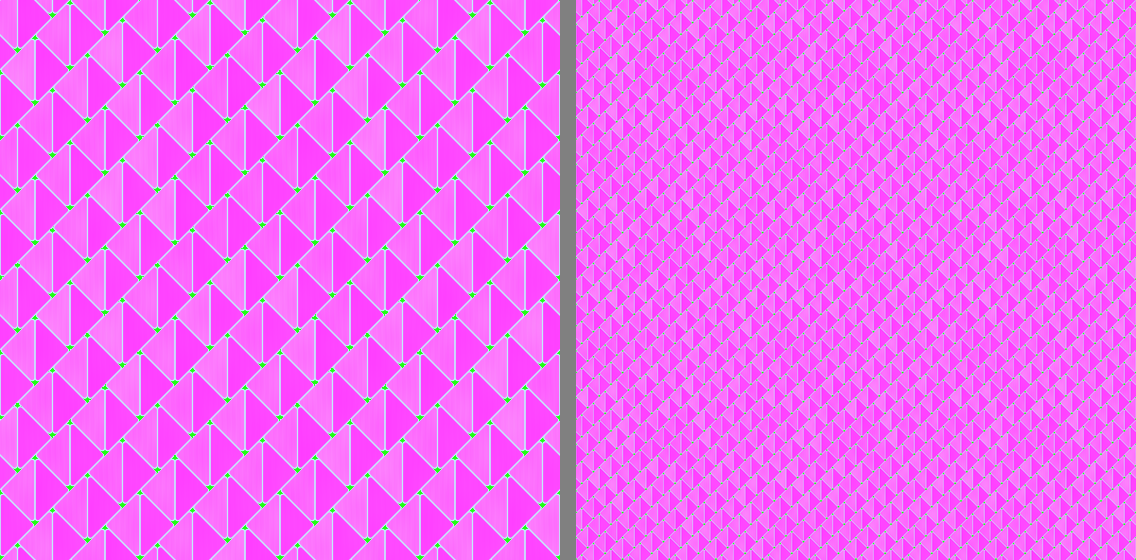
Left: one tile. Right: repeated 3 by 3.
This pattern is drawn by a WebGL 2 fragment shader. Its source:

```glsl
#version 300 es
precision highp float;

uniform vec2 u_resolution;
out vec4 fragColor;

float hash(vec2 id) {
    return fract(sin(dot(id, vec2(12.99, 78.23))) * 4375.85);
}

// Half of a square standing on its corner, cut by its upright diagonal;
// q is mirrored into the upper right quadrant.
float roundedHalfSquare(vec2 q, float radius) {
    float h = 2.0 - radius * (1.0 + sqrt(2.0));
    vec2 t = q - vec2(radius, 0.0);
    float inside = max(-t.x, (t.x + t.y - h) * sqrt(0.5));
    if (inside < 0.0) return inside - radius;
    float upright = length(t - vec2(0.0, clamp(t.y, 0.0, h)));
    float along = clamp((t.x - t.y + h) * 0.5, 0.0, h);
    float slope = length(t - vec2(along, h - along));
    return min(upright, slope) - radius;
}

void main() {
    vec2 p = gl_FragCoord.xy / u_resolution * 32.0;
    float pixel = 32.0 / min(u_resolution.x, u_resolution.y);

    // Diagonal rows of squares, each row shifted by half a square
    vec2 q = p - vec2(0.0, 2.0);
    float u = q.x + q.y;
    float v = q.y - q.x;
    float row = floor(v / 4.0 + 0.5);
    u -= 2.0 * row;
    v -= 4.0 * row;
    u -= 4.0 * floor(u / 4.0 + 0.5);
    vec2 local = 0.5 * vec2(u - v, u + v);
    vec2 id = mod(floor(p - local + 0.5), 32.0);
    float side = step(0.0, local.x);
    float tone = hash(id + 37.0 * side);

    // Brushed upright streaks and a soft gradient, different in each half
    float streaks = sin(local.x * 19.0 + tone * 40.0 + 0.6 * sin(local.y * 2.0 + tone * 9.0))
                  + 0.6 * sin(local.x * 43.0 + tone * 71.0 + 0.4 * sin(local.y * 5.0));
    float cloud = sin(local.x * 2.3 + tone * 17.0) * sin(local.y * 1.7 + tone * 29.0);
    float leftLight = 0.55 + 0.38 * tone + 0.09 * cloud + 0.035 * streaks;
    float rightLight = 0.01 + 0.12 * tone + 0.05 * local.x + 0.03 * cloud + 0.012 * streaks;
    vec3 deepPink = vec3(1.0, 0.24, 1.0);
    vec3 palePink = vec3(0.99, 0.51, 0.99);
    vec3 color = mix(deepPink, palePink, mix(leftLight, rightLight, side));

    // Pale outlines, and green stars where the rounded corners leave gaps
    float d = roundedHalfSquare(abs(local), 0.17);
    vec3 outline = vec3(0.76, 0.93, 0.98);
    vec3 green = vec3(0.12, 1.0, 0.08);
    color = mix(color, outline, smoothstep(-0.5, 0.5, (d + 0.042) / pixel));
    color = mix(color, green, smoothstep(-0.5, 0.5, (d - 0.03) / pixel));
    fragColor = vec4(color, 1.0);
}
```
